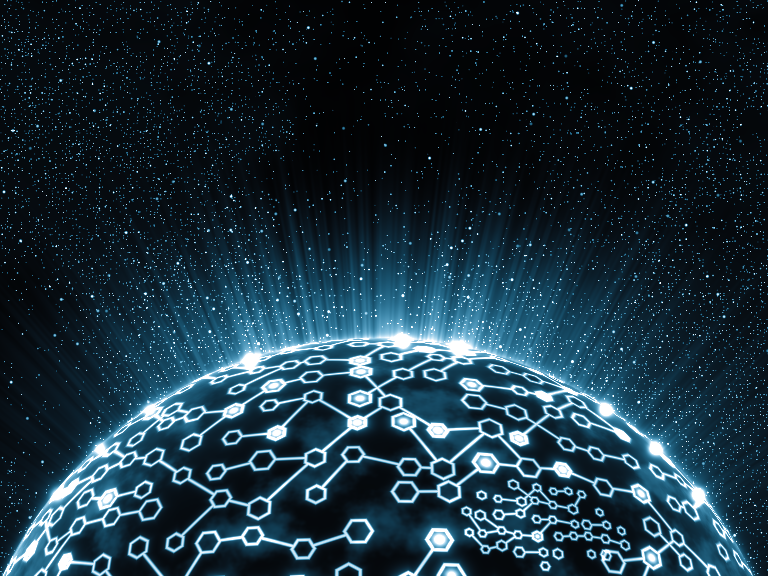
A Shadertoy shader for this background:

```glsl
// A dark globe wrapped in a glowing hexagon network rises under a starry sky.
// One brightness value is summed from stars, light rays, clouds, hexagon links
// and flares, then turned into a black, blue and white duotone.

#define GLOBE_CENTER vec2(0.656, -0.307)
#define GLOBE_RADIUS 0.72
#define RAY_ORIGIN vec2(0.656, -0.25)
#define HALO_LEVEL 0.42
#define HALO_HEIGHT 0.12
#define NET_CELLS 8.3
#define DENSE_CELLS 20.0
#define HEX_SIZE 0.265
#define LINE_WIDTH 0.031
#define NODE_GLOW 0.26

float hash(vec2 p) {
    vec3 q = fract(vec3(p.xyx) * 0.1031);
    q += dot(q, q.yzx + 33.33);
    return fract((q.x + q.y) * q.z);
}

vec2 hash2(vec2 p) { return vec2(hash(p + 17.3), hash(p + 71.9)); }

float noise(vec2 p) {
    vec2 i = floor(p), f = fract(p);
    f = f * f * (3.0 - 2.0 * f);
    return mix(mix(hash(i), hash(i + vec2(1, 0)), f.x),
               mix(hash(i + vec2(0, 1)), hash(i + vec2(1, 1)), f.x), f.y);
}

float fbm(vec2 p) {
    float sum = 0.0, amp = 0.5;
    for (int i = 0; i < 5; i++) {
        sum += amp * noise(p);
        p = mat2(1.6, 1.2, -1.2, 1.6) * p + 9.1;
        amp *= 0.5;
    }
    return sum;
}

// Brightness to colour: near-neutral blacks, red rises late, blue early.
vec3 duotone(float v) {
    v = clamp(v, 0.0, 1.0);
    return vec3(pow(v, 2.3) + 0.7 * v * exp(-7.0 * v), v, 1.0 - pow(1.0 - v, 1.45));
}

float stars(vec2 p, float cells, float chance, float size) {
    vec2 id = floor(p * cells);
    vec2 offset = fract(p * cells) - mix(vec2(0.2), vec2(0.8), hash2(id + cells));
    float lit = step(hash(id + cells * 3.0), chance);
    return lit * smoothstep(size, size * 0.2, length(offset)) * (0.35 + 0.65 * hash(id + 5.7));
}

float hexagon(vec2 p, float radius) {
    p = abs(p);
    return max(p.x * 0.866 + p.y * 0.5, p.y) - radius * 0.866;
}

float segment(vec2 p, vec2 a, vec2 b) {
    vec2 ab = b - a;
    return length(p - a - ab * clamp(dot(p - a, ab) / dot(ab, ab), 0.0, 1.0));
}

vec2 nodeAt(vec2 id) { return id + 0.5 + 0.42 * (hash2(id) - 0.5); }

// The small-meshed patch owns the nodes inside an ellipse, the wide mesh the rest.
bool present(vec2 id, float cells, bool dense) {
    vec2 fromPatch = (nodeAt(id) / cells - vec2(0.45, 0.61)) / vec2(0.25, 0.13);
    return hash(id + 3.1) < 0.94 && (dot(fromPatch, fromPatch) < 1.0) == dense;
}

// Lines and node glow of one mesh, in the flattened coordinates of the globe.
float network(vec2 u, float cells, bool dense, float blur) {
    vec2 p = u * cells;
    float hexDist = 9.0, linkDist = 9.0, glow = 0.0;
    for (int y = -1; y <= 1; y++)
    for (int x = -1; x <= 1; x++) {
        vec2 id = floor(p) + vec2(x, y);
        if (!present(id, cells, dense)) continue;
        vec2 node = nodeAt(id), q = p - node;
        float pick = hash(id + 8.4);
        float size = HEX_SIZE * (0.8 + 0.35 * hash(id + 6.2));
        hexDist = min(hexDist, hexagon(pick < 0.5 ? q : q.yx, size));
        vec2 next = id + (pick < 0.5 ? vec2(1, 0) : pick < 0.75 ? vec2(1, 1) : vec2(1, -1));
        if (present(next, cells, dense)) linkDist = min(linkDist, segment(p, node, nodeAt(next)));
        float lamp = step(hash(id + 12.7), dense ? 0.06 : NODE_GLOW);
        glow += lamp * (0.9 * exp(-dot(q, q) * 45.0) + 0.3 * exp(-dot(q, q) * 9.0));
    }
    float d = min(abs(hexDist), max(linkDist, -hexDist));
    float width = LINE_WIDTH * (dense ? 1.7 : 1.0) + 0.3 * blur;
    return 0.66 * smoothstep(width + blur, width - blur, d) + 0.22 * exp(-d * 15.0) + glow;
}

float flare(vec2 p, float angle) {
    float d = length(p - GLOBE_CENTER - GLOBE_RADIUS * 0.992 * vec2(sin(angle), cos(angle)));
    return 1.1 * exp(-d * d * 9000.0) + 0.38 * exp(-d * 45.0);
}

void mainImage(out vec4 fragColor, in vec2 fragCoord) {
    float pixel = 1.0 / iResolution.y;
    vec2 p = fragCoord * pixel;
    vec2 q = (p - GLOBE_CENTER) / GLOBE_RADIUS;
    float r = length(q), height = (r - 1.0) * GLOBE_RADIUS;
    float angle = atan(q.x, q.y);

    // Sky: patchy star dust, then larger stars gathered above the globe.
    float dust = smoothstep(0.32, 0.64, fbm(p * 3.2 + 4.0));
    vec2 fromGap = p - vec2(0.87, 0.9);
    dust *= 1.0 - 0.75 * exp(-dot(fromGap, fromGap) * 40.0);
    float crowd = exp(-pow((p.y - 0.49) / 0.12, 2.0) - pow((p.x - 0.62) / 0.38, 2.0));
    float sky = 0.008 + 0.03 * dust;
    sky += 0.85 * stars(p, 170.0, 0.06 + 0.32 * dust, 0.27);
    sky += stars(p, 85.0, 0.04 + 0.13 * dust + 0.16 * crowd, 0.20);
    sky += stars(p, 34.0, 0.07 + 0.24 * crowd, 0.13);

    // Halo and fine light rays fanning out from below the horizon.
    vec2 toRay = p - RAY_ORIGIN;
    float rayAngle = atan(toRay.x, toRay.y);
    float rays = 0.5 * noise(vec2(rayAngle * 70.0, 2.0)) + 0.5 * noise(vec2(rayAngle * 190.0, 7.0));
    float above = max(height, 0.0), side = exp(-pow((angle - 0.06) / 0.68, 2.0));
    float reach = HALO_HEIGHT + 0.10 * abs(angle) + 0.05 * rays;
    float halo = HALO_LEVEL * exp(-pow(above / reach, 2.0)) + 0.12 * exp(-above / 0.04);
    sky += halo * side * (0.6 + 0.6 * rays) * (0.6 + 0.8 * fbm(p * 5.0));

    // Globe: faint clouds, a lit inner edge and both meshes.
    float rim = min(r, 0.999), facing = sqrt(1.0 - rim * rim);
    vec2 u = q / max(r, 0.001) * asin(rim);
    float blur = pixel / (GLOBE_RADIUS * max(facing, 0.25));
    float globe = 0.03 + 0.22 * smoothstep(0.45, 0.8, fbm(u * 7.0 + 2.0));
    float lit = mix(0.40, 0.24, smoothstep(-0.3, 0.3, angle));
    globe += lit * exp(height / 0.055) * (0.5 + fbm(u * 8.0));
    globe += network(u, NET_CELLS, false, blur * NET_CELLS);
    globe += network(u, DENSE_CELLS, true, blur * DENSE_CELLS);

    float value = mix(sky, globe, smoothstep(pixel, -pixel, height));
    value += 0.32 * exp(-abs(height) / 0.007);

    // Flares along the horizon: three near the top, three on each flank.
    for (int i = 0; i < 3; i++) {
        float k = float(i), flank = 0.587 + 0.153 * k;
        value += flare(p, flank) + 0.6 * flare(p, -flank);
        value += flare(p, -0.314 + 0.494 * k - 0.119 * k * k);
    }
    fragColor = vec4(duotone(value), 1.0);
}
```
